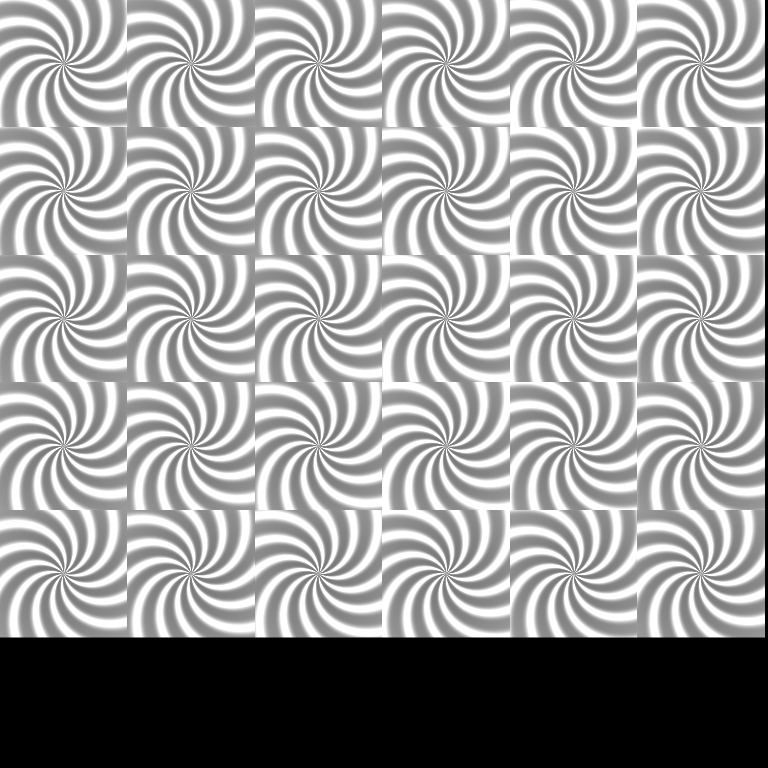
Reproduce this pattern procedurally as a three.js fragment shader.

```glsl
// Sheet of square tiles, six across and five down, each holding a grey and white
// pinwheel of curved arms. Arms are a cosine of angle minus radius in each tile,
// turned a little further from one tile to the next; the rest of the sheet is black.

varying vec2 vUv;

const float TAU = 6.2831853;
const vec2 GRID = vec2(6.0, 5.0);      // tiles across and down
const float TILE = 85.0 / 512.0;       // tile side
const float ARMS = 12.0;
const float TWIST = 2.0;               // radians of turn per tile side of radius
const float FRAME_STEP = 0.18;         // turn per tile, in arm spacings
const float START_PHASE = 0.3;         // turn of the first tile, in arm spacings
const float CORE_GREY = 0.48;          // arm colour at the hub
const float RIM_LIFT = 0.25;           // brightening of the arms outwards
const float WHITE_LEVEL = 0.7;         // wave height at which white is reached
const float FALLOFF = 2.3;             // softness of the arm edges
const float HUB_GREY = 0.66;
const float HUB_RADIUS = 0.035;        // where arms become too fine to resolve
const float EDGE = 0.001;              // smoothing of the sheet border

// Brightness of one pinwheel; p is centred, with the tile side as unit.
float pinwheel(vec2 p, float turn) {
  float radius = length(p);
  float angle = atan(p.y, p.x + 1e-5);
  float wave = cos(ARMS * (angle - TWIST * radius) + TAU * turn);
  float rise = clamp((wave + 1.0) / (WHITE_LEVEL + 1.0), 0.0, 1.0);
  float grey = CORE_GREY + RIM_LIFT * radius * radius;
  float arms = mix(grey, 1.0, pow(rise, FALLOFF));
  return mix(HUB_GREY, arms, smoothstep(0.0, HUB_RADIUS, radius));
}

void main() {
  // Tiles are laid out from the upper left, row by row.
  vec2 sheet = vec2(vUv.x, 1.0 - vUv.y);
  vec2 cell = min(floor(sheet / TILE), GRID - 1.0);
  vec2 local = sheet / TILE - cell - 0.5;
  float frame = cell.x + GRID.x * cell.y;
  float shade = pinwheel(vec2(local.x, -local.y), START_PHASE + FRAME_STEP * frame);

  // Black beyond the last column and row.
  vec2 inside = clamp((GRID * TILE - sheet) / EDGE + 0.5, 0.0, 1.0);
  gl_FragColor = vec4(vec3(shade * inside.x * inside.y), 1.0);
}
```
